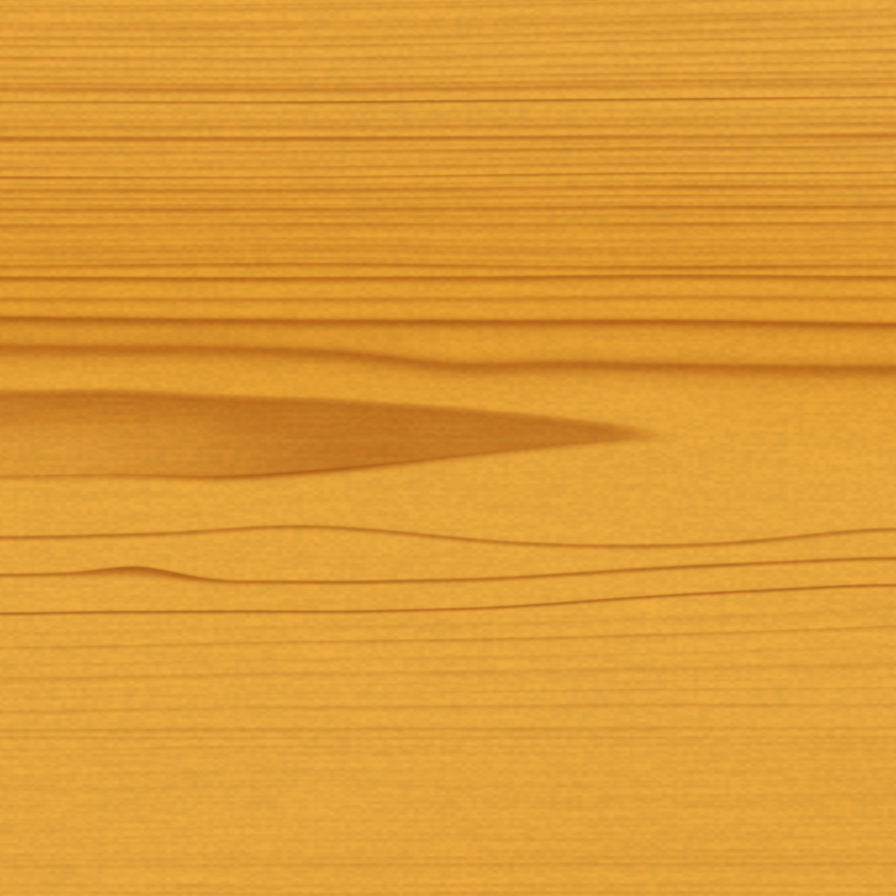
A three.js fragment shader for this texture:

```glsl
varying vec2 vUv;

const vec3 PALE = vec3(0.905, 0.655, 0.245);
const vec3 GOLD = vec3(0.885, 0.610, 0.180);
const vec3 LATEWOOD = vec3(0.660, 0.335, 0.070);

float hash(vec2 p) {
  p = fract(p * vec2(0.1031, 0.1137));
  p += dot(p, p.yx + 33.33);
  return fract((p.x + p.y) * p.x * 17.0);
}

float noise(vec2 p) {
  vec2 i = floor(p), f = fract(p);
  f = f * f * (3.0 - 2.0 * f);
  return mix(mix(hash(i), hash(i + vec2(1.0, 0.0)), f.x),
             mix(hash(i + vec2(0.0, 1.0)), hash(i + vec2(1.0, 1.0)), f.x), f.y);
}

float bump(float x, float center, float width) {
  float d = (x - center) / width;
  return exp(-d * d);
}

// Ring line with separate falloff above and below its centre
float ring(float d, float above, float below) {
  float s = d / (d < 0.0 ? above : below);
  return exp(-s * s);
}

float join(float a, float b) {
  return 1.0 - (1.0 - a) * (1.0 - clamp(b, 0.0, 1.0));
}

// Band of scattered fine rings, fanning slightly to the right
float fineRings(float x, float depth, float start, float end, float count,
                float rise, float strength, float seed) {
  float cover = 0.0;
  for (int i = 0; i < 38; i++) {
    float n = float(i);
    if (n >= count) break;
    float pick = hash(vec2(n + 3.0, seed));
    float place = (n + 0.2 + 0.7 * hash(vec2(n + 9.0, seed + 5.0))) / count;
    float center = mix(start, end, place);
    center -= rise * x * x * (1.0 - place);
    center += 0.006 * (noise(vec2(x * 3.0, center * 14.0 + seed)) - 0.5);
    float width = mix(0.0014, 0.0025, hash(vec2(n, seed + 11.0)));
    float fade = 0.65 + 0.5 * noise(vec2(x * 5.0, n + seed));
    float power = strength * fade * (0.22 + 0.78 * pick * pick);
    cover = join(cover, power * ring(depth - center, width, width * 1.7));
  }
  return cover;
}

// Broad rings above the tongue
float broadRings(float x, float depth) {
  float wave = 0.005 * (noise(vec2(x * 4.0, 7.0)) - 0.5);
  float c = 0.65 * ring(depth - 0.309 - wave, 0.002, 0.005);
  c = join(c, 0.36 * ring(depth - 0.333 - wave, 0.003, 0.004));
  float third = 0.354 + 0.008 * x + wave;
  c = join(c, 0.68 * ring(depth - third, 0.0028, 0.006));
  c = join(c, 0.22 * ring(depth - third, 0.006, 0.017));
  float fourth = 0.387 + 0.024 * smoothstep(0.18, 0.85, x)
               + 0.008 * bump(x, 0.51, 0.09) + wave;
  c = join(c, 0.54 * ring(depth - fourth, 0.0045, 0.009));
  return join(c, 0.26 * ring(depth - fourth, 0.013, 0.018));
}

// Dark tongue tapering to a soft tip
float tongue(float x, float depth, float fiber) {
  float wave = 0.004 * (noise(vec2(x * 8.0, 21.0)) - 0.5);
  float top = 0.438 + 0.046 * pow(x / 0.75, 2.2) + wave;
  float bottom = 0.532 - 0.048 * smoothstep(0.2, 0.85, x) + wave;
  float tip = 1.0 - smoothstep(0.66, 0.765, x);
  float inside = smoothstep(top - 0.005, top + 0.006, depth)
               * (1.0 - smoothstep(bottom - 0.003, bottom + 0.003, depth));
  float across = clamp((depth - top) / max(bottom - top, 0.005), 0.0, 1.0);
  float solid = smoothstep(0.05, 0.42, x);
  float fill = mix(mix(0.55, 0.16, smoothstep(0.0, 0.7, across)), 0.56, solid);
  fill += 0.20 * (fiber - 0.5);
  float edge = 0.35 + 0.40 * bump(x, 0.34, 0.16);
  float c = join(inside * fill * tip, 0.28 * tip * ring(depth - top, 0.004, 0.010));
  return join(c, edge * tip * ring(depth - bottom, 0.002, 0.005));
}

// Isolated wandering rings below the tongue
float wanderingRings(float x, float depth) {
  float wave = 0.004 * (noise(vec2(x * 7.0, 40.0)) - 0.5);
  float lift = smoothstep(0.35, 1.0, x);
  float first = 0.599 - 0.010 * bump(x, 0.34, 0.13) + 0.010 * bump(x, 0.70, 0.18)
              - 0.008 * smoothstep(0.78, 1.0, x) + wave;
  float second = 0.641 - 0.006 * bump(x, 0.15, 0.05)
               + 0.010 * smoothstep(0.15, 0.27, x) - 0.027 * lift + wave;
  float third = 0.684 - 0.030 * lift + wave;
  float knot = bump(x, 0.16, 0.06);
  float c = 0.52 * ring(depth - first, 0.0022, 0.0035);
  c = join(c, (0.60 + 0.2 * knot) * ring(depth - second, 0.0022, 0.003 + 0.005 * knot));
  return join(c, 0.62 * ring(depth - third, 0.0018, 0.0025));
}

void main() {
  float x = vUv.x;
  float depth = 1.0 - vUv.y;
  float fiber = noise(vec2(x * 14.0, depth * 240.0));
  float pores = noise(vUv * vec2(170.0, 260.0));
  float cloud = noise(vUv * vec2(3.0, 9.0));

  // Growth rings
  float cover = fineRings(x, depth, 0.0, 0.155, 16.0, 0.018, 0.62, 2.0);
  cover = join(cover, fineRings(x, depth, 0.155, 0.303, 19.0, 0.014, 0.72, 17.0));
  cover = join(cover, fineRings(x, depth, 0.70, 0.83, 9.0, 0.028, 0.36, 31.0));
  cover = join(cover, fineRings(x, depth, 0.83, 1.0, 19.0, 0.008, 0.24, 53.0));
  cover = join(cover, broadRings(x, depth));
  cover = join(cover, tongue(x, depth, fiber));
  cover = join(cover, wanderingRings(x, depth));

  // Golden ground, fibres and pores
  float golden = 0.75 * bump(depth, 0.34, 0.15) + 0.35 * (cloud - 0.3);
  vec3 color = mix(PALE, GOLD, clamp(golden, 0.0, 1.0));
  color = mix(color, LATEWOOD, cover);
  color *= 1.0 + 0.035 * (fiber - 0.5) + 0.055 * (pores - 0.5);
  gl_FragColor = vec4(color, 1.0);
}
```
